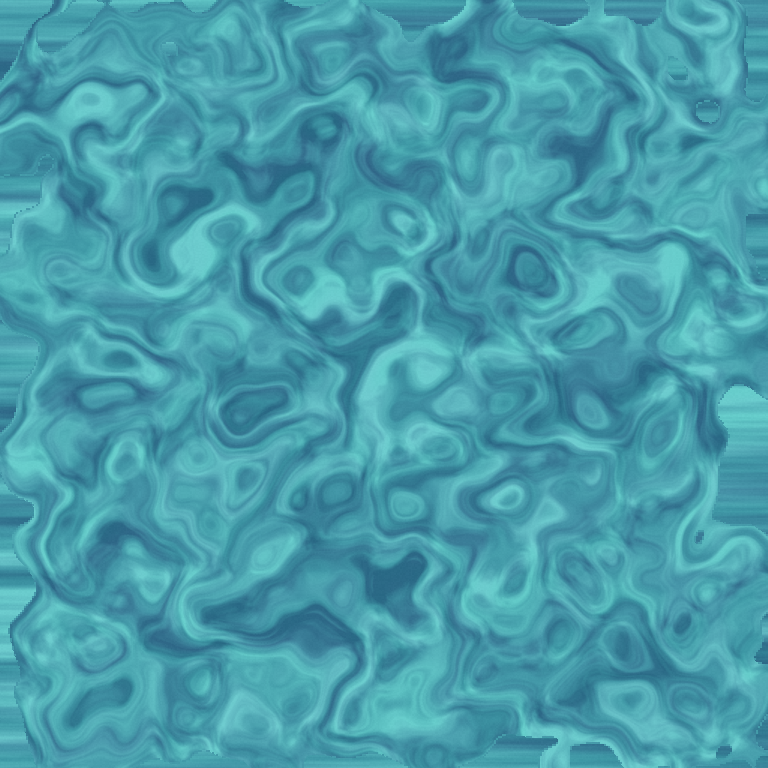
This texture is drawn by a Shadertoy shader. Its source:

```glsl
float hash(vec2 cell) {
    return fract(sin(dot(cell, vec2(127.1, 311.7))) * 43758.5453);
}

float cornerSlope(vec2 cell, vec2 corner, vec2 f) {
    float angle = 6.2832 * hash(cell + corner);
    return dot(vec2(cos(angle), sin(angle)), f - corner);
}

float gradientNoise(vec2 p) {
    vec2 cell = floor(p), f = fract(p);
    vec2 u = f * f * f * (f * (f * 6.0 - 15.0) + 10.0);
    vec2 e = vec2(0.0, 1.0);
    return mix(mix(cornerSlope(cell, e.xx, f), cornerSlope(cell, e.yx, f), u.x),
               mix(cornerSlope(cell, e.xy, f), cornerSlope(cell, e.yy, f), u.x), u.y);
}

// Octaves finer than the sampling footprint fade out
float fbm(vec2 p, int octaves, float footprint) {
    float sum = 0.0, amplitude = 1.0;
    for (int i = 0; i < octaves; i++) {
        sum += amplitude * (1.0 - smoothstep(0.4, 1.1, footprint)) * gradientNoise(p);
        p = mat2(1.6, 1.2, -1.2, 1.6) * p + 17.3;
        footprint *= 2.0;
        amplitude *= 0.52;
    }
    return sum;
}

vec3 waterColor(float t) {
    vec3 deep = vec3(0.19, 0.44, 0.55);
    vec3 teal = vec3(0.26, 0.59, 0.655);
    vec3 foam = vec3(0.37, 0.74, 0.76);
    t = clamp(t, -0.1, 1.2);
    return t < 0.5 ? mix(deep, teal, t * 2.0) : mix(teal, foam, t * 2.0 - 1.0);
}

void mainImage(out vec4 fragColor, in vec2 fragCoord) {
    vec2 p = fragCoord / iResolution.xy;

    // Mostly one height field drives the warp, so bands wrap around its hills
    float hills = fbm(p * 9.0 + 3.7, 2, 0.0);
    float drift = fbm(p * 8.0 + 61.2, 2, 0.0);
    vec2 q = p + 0.21 * vec2(hills, 0.5 * hills + 0.45 * drift);

    // Flat streaks where the warp leaves the canvas
    vec2 inside = step(0.0, q) * step(q, vec2(1.0));
    q = mix(vec2(p.x * 0.1, p.y * 2.5) + 5.0, q, inside.x * inside.y);

    // Cloudy pigment seen through the warp
    vec2 source = q * 12.0 + 29.4;
    float tone = 0.555 + 1.12 * fbm(source, 5, length(fwidth(source)));
    vec3 color = waterColor(tone);

    // Faint violet tint and fine grain
    color += vec3(0.035, -0.012, 0.015) * gradientNoise(q * 17.0 + 83.1);
    color += 0.016 * (hash(floor(p * 512.0)) - 0.5);
    fragColor = vec4(color, 1.0);
}
```
